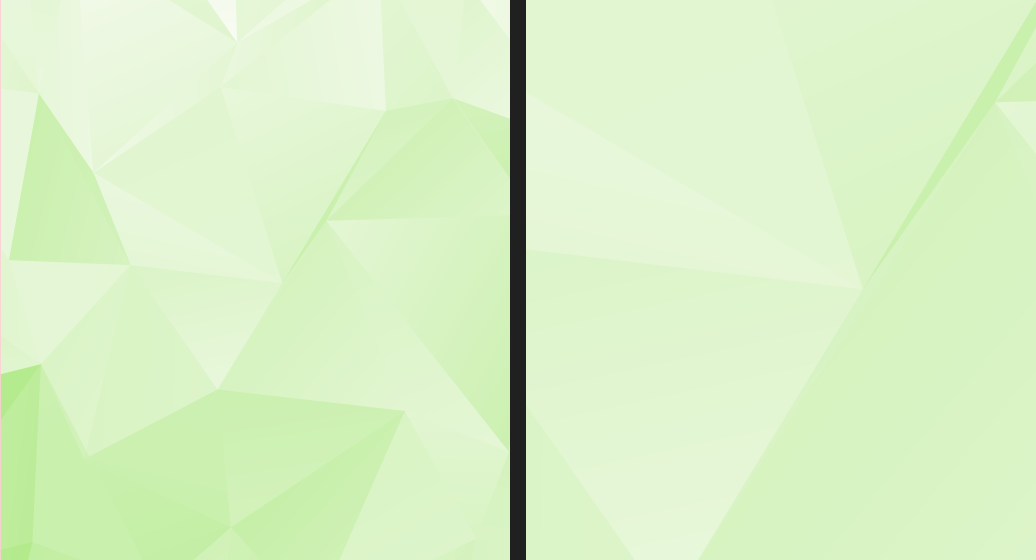
Left: the whole. Right: its middle third, enlarged.
Reproduce this background procedurally as a Shadertoy shader.

```glsl
// Pale green low-poly facets, light at the top and deeper toward the lower left.

const vec2 GRID = vec2(4.6, 3.9);      // mesh cells per canvas height
const float JITTER = 0.84;             // vertex wander within a cell
const vec3 PALE = vec3(0.935, 0.975, 0.895);
const vec3 DEEP = vec3(0.71, 0.92, 0.56);
const vec3 MARGIN = vec3(1.0, 0.80, 0.84);

float hash(vec2 p, float seed) {
    vec3 q = fract(vec3(p.xyx + seed) * vec3(0.1031, 0.1030, 0.0973));
    q += dot(q, q.yzx + 33.33);
    return fract((q.x + q.y) * q.z);
}

// Jittered mesh vertex in canvas units
vec2 meshVertex(vec2 id) {
    vec2 offset = vec2(hash(id, 11.3), hash(id, 47.9)) - 0.5;
    return (id + JITTER * offset) / GRID;
}

float cross2(vec2 a, vec2 b) {
    return a.x * b.y - a.y * b.x;
}

float edgeDistance(vec2 p, vec2 a, vec2 b, float winding) {
    return -winding * cross2(b - a, p - a) / max(length(b - a), 1e-4);
}

float triangleDistance(vec2 p, vec2 a, vec2 b, vec2 c) {
    float winding = cross2(b - a, c - a) < 0.0 ? -1.0 : 1.0;
    return max(edgeDistance(p, a, b, winding),
           max(edgeDistance(p, b, c, winding), edgeDistance(p, c, a, winding)));
}

// Depth of green: height sets the range, the facet picks within it
float facetTone(vec2 p, vec2 center, float aspect, vec2 id, float seed) {
    float v = clamp(center.y, 0.0, 1.0);
    float u = clamp(center.x / aspect, 0.0, 1.0);
    float middle = 4.0 * v * (1.0 - v);
    float low = mix(0.32, 0.06, smoothstep(0.0, 0.75, v));
    float range = mix(0.38, 0.24, v) + 0.38 * middle;
    float corner = 0.45 * (1.0 - smoothstep(0.0, 0.55, length(vec2(u, v))));
    float tone = low + range * pow(hash(id, seed), 1.6) + corner;

    // Linear sheen, mostly along the falling diagonal
    float angle = -0.75 + 2.2 * (hash(id, seed + 5.7) - 0.5);
    float slope = mix(-1.1, 1.1, hash(id, seed + 9.1));
    return tone + slope * dot(p - center, vec2(cos(angle), sin(angle)));
}

// Adds one facet as colour times coverage, with coverage in w
vec4 facet(vec2 p, vec2 a, vec2 b, vec2 c, float aspect, float pixel,
           vec2 id, float seed) {
    float coverage = clamp(0.5 - triangleDistance(p, a, b, c) / pixel, 0.0, 1.0);
    float tone = facetTone(p, (a + b + c) / 3.0, aspect, id, seed);
    vec3 color = mix(PALE, DEEP, clamp(tone, -0.15, 1.15));
    return vec4(color, 1.0) * coverage;
}

void mainImage(out vec4 fragColor, in vec2 fragCoord) {
    float pixel = 1.0 / iResolution.y;
    float aspect = iResolution.x * pixel;
    vec2 p = fragCoord * pixel;
    vec2 cell = floor(p * GRID);
    vec4 sum = vec4(0.0);

    // Each nearby cell is split into two facets along a random diagonal
    for (int y = -1; y <= 1; y++) {
        for (int x = -1; x <= 1; x++) {
            vec2 id = cell + vec2(x, y);
            vec2 a = meshVertex(id);
            vec2 b = meshVertex(id + vec2(1.0, 0.0));
            vec2 c = meshVertex(id + vec2(1.0, 1.0));
            vec2 d = meshVertex(id + vec2(0.0, 1.0));
            if (hash(id, 71.7) < 0.5) {
                sum += facet(p, a, b, c, aspect, pixel, id, 3.1);
                sum += facet(p, a, c, d, aspect, pixel, id, 23.5);
            } else {
                sum += facet(p, a, b, d, aspect, pixel, id, 3.1);
                sum += facet(p, b, c, d, aspect, pixel, id, 23.5);
            }
        }
    }
    vec3 color = sum.rgb / max(sum.w, 1e-4);

    // Hairline pink margin on the left
    float margin = clamp(0.5 + (0.0015 - p.x) / pixel, 0.0, 1.0);
    fragColor = vec4(mix(color, MARGIN, margin), 1.0);
}
```
